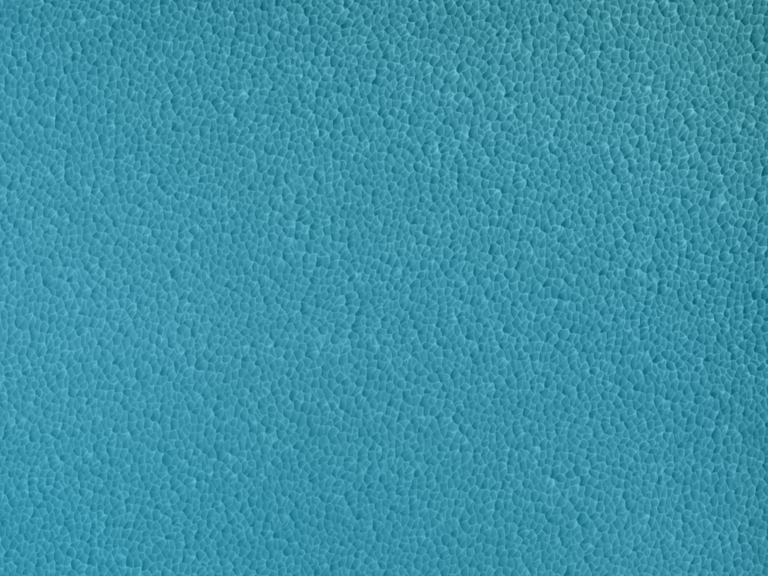
Give the GLSL for this texture, as a Shadertoy shader.

```glsl
// Turquoise pebbled leather with pale creases under soft, uneven light.

vec2 hash2(vec2 p) {
    vec3 q = fract(vec3(p.xyx) * vec3(0.1031, 0.1030, 0.0973));
    q += dot(q, q.yzx + 33.33);
    return fract((q.xx + q.yz) * q.zy);
}

// Layered sines: slow drift, roughly -1 to 1
float drift(vec2 p) {
    float sum = 0.0, weight = 0.5;
    for (int i = 0; i < 4; i++) {
        sum += weight * sin(p.x + 1.7 * sin(p.y * 0.8)) * cos(p.y - 1.3 * sin(p.x * 0.7));
        p = mat2(1.2, 1.4, -1.4, 1.2) * p + 2.3;
        weight *= 0.6;
    }
    return sum;
}

// Cellular noise: xy = offset from grain centre, z = gap to the crease, w = grain id
vec4 grains(vec2 p) {
    vec2 cell = floor(p), offset = vec2(0.0);
    float nearest = 9.0, second = 9.0, id = 0.0;
    for (int y = -1; y <= 1; y++)
    for (int x = -1; x <= 1; x++) {
        vec2 c = cell + vec2(x, y);
        vec2 rnd = hash2(c + 200.0);
        vec2 d = p - c - 0.06 - 0.88 * rnd;
        float dist = length(d);
        if (dist < nearest) {
            second = nearest;
            nearest = dist;
            offset = d;
            id = fract(rnd.x * 7.0 + rnd.y * 13.0);
        } else {
            second = min(second, dist);
        }
    }
    return vec4(offset, second - nearest, id);
}

// Relief brightness: domed grains with a lit and a shaded flank, pale creases
float relief(vec2 uv) {
    vec2 p = mat2(0.96, 0.28, -0.28, 0.96) * uv;
    p = p * vec2(86.0, 66.0) + 0.9 * vec2(drift(uv * 9.0), drift(uv * 8.0 + 5.0));
    p += 0.1 * sin(p.yx * 4.3 + 2.0 * sin(p * 1.7));
    vec4 g = grains(p);
    float slope = dot(g.xy, vec2(0.8, 0.55));
    float crease = 1.0 - smoothstep(0.02, 0.26, g.z);
    float broken = 0.85 + 0.4 * sin(g.w * 6.3 + 2.0 * p.y);
    float fine = dot(grains(p * 2.1 + 40.0).xy, vec2(0.8, 0.55));
    return 0.12 * slope + 0.105 * crease * broken + 0.02 * (g.w - 0.5)
         - 0.04 * smoothstep(0.15, 0.6, -slope) + 0.03 * fine - 0.026;
}

void mainImage(out vec4 fragColor, in vec2 fragCoord) {
    vec2 uv = fragCoord / iResolution.y;
    vec2 st = fragCoord / iResolution.xy;

    // Soft edges: average the relief over a small patch
    float bump = 0.0;
    for (int i = 0; i < 9; i++) {
        vec2 jitter = (vec2(i % 3, i / 3) - 1.0) * 0.00095;
        bump += relief(uv + jitter) / 9.0;
    }

    // Grain is crisper toward the upper right
    bump *= 0.85 + 0.4 * smoothstep(0.5, 1.8, st.x + st.y);

    // Broad light: a glow at the left, dimmer upper and right borders
    float glow = exp(-7.0 * dot(st - vec2(0.03, 0.45), st - vec2(0.03, 0.45)));
    float dim = smoothstep(0.85, 1.05, st.x) + 0.7 * smoothstep(0.85, 1.05, st.y);
    float light = 0.028 * glow - 0.028 * dim + 0.01 * drift(uv * 3.5 + 1.0);

    vec3 leather = vec3(0.236, 0.573, 0.662);
    leather += vec3(0.022, -0.003, -0.036) * smoothstep(0.35, 1.0, st.y) * st.x;
    leather += vec3(-0.025, 0.0, 0.005) * (1.0 - smoothstep(0.0, 0.45, st.y)) * (1.0 - st.x);
    vec3 color = leather + light * vec3(0.8, 1.0, 1.15) + bump * vec3(1.05, 1.0, 1.0);
    fragColor = vec4(clamp(color, 0.0, 1.0), 1.0);
}
```
